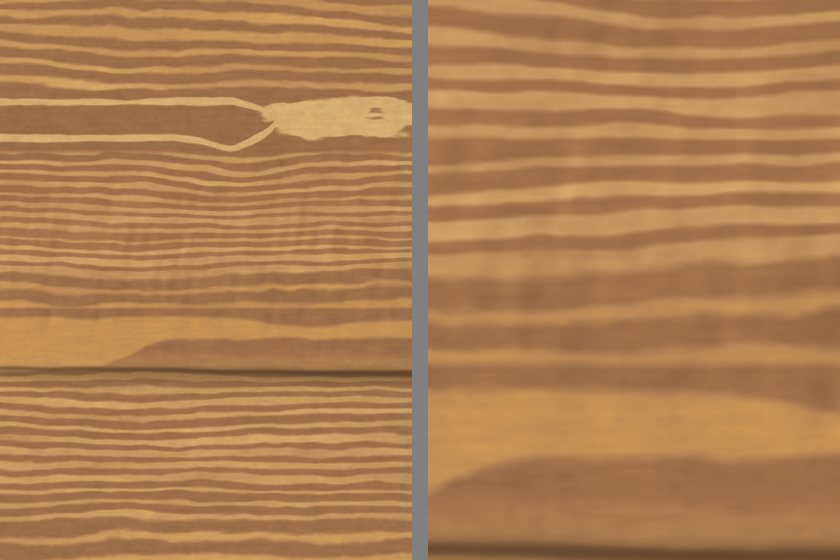
Left: the whole. Right: its middle third, enlarged.
Reproduce this texture procedurally as a Shadertoy shader.

```glsl
// Weathered softwood boards: horizontal growth rings with varying spacing,
// a pale-rimmed knot, one broad amber band and a dark seam between boards.
// Rings come from a warped phase; knot and band are layered distance masks.

const vec3 DARK_WOOD  = vec3(0.53, 0.36, 0.245);
const vec3 MID_WOOD   = vec3(0.68, 0.49, 0.32);
const vec3 PALE_WOOD  = vec3(0.85, 0.70, 0.46);
const vec3 AMBER_WOOD = vec3(0.82, 0.61, 0.32);
const vec3 SEAM_COLOR = vec3(0.36, 0.25, 0.16);
const float BROWN_TONE = 0.27;   // tone of the wood between light rings
const float RING_GAIN  = 0.66;   // contrast of the light rings
const float WARP       = 0.016;  // waviness of the rings
const float FIBER_GAIN = 0.17;
const float WEAVE_GAIN = 0.17;
const float SEAM_Y     = 0.657;

float hash(vec2 p) {
    vec3 q = fract(vec3(p.xyx) * 0.1031);
    q += dot(q, q.yzx + 33.33);
    return fract((q.x + q.y) * q.z);
}

float noise(vec2 p) {
    vec2 i = floor(p), f = fract(p);
    f = f * f * (3.0 - 2.0 * f);
    return mix(mix(hash(i), hash(i + vec2(1, 0)), f.x),
               mix(hash(i + vec2(0, 1)), hash(i + vec2(1, 1)), f.x), f.y);
}

float fbm(vec2 p) {
    float sum = 0.0, amp = 0.5;
    for (int i = 0; i < 4; i++) {
        sum += amp * noise(p);
        p = p * 2.03 + 17.1;
        amp *= 0.5;
    }
    return sum / 0.9375;
}

float bell(float x, float center, float width) {
    float d = (x - center) / width;
    return exp(-d * d);
}

// Soft window that is 1 between a and b
float window(float x, float a, float b, float soft) {
    return smoothstep(a - soft, a + soft, x) * (1.0 - smoothstep(b - soft, b + soft, x));
}

// Accumulated ring count; each term changes the spacing below a depth
float ringPhase(float y) {
    return 30.0 * y + 24.0 * max(y - 0.27, 0.0) - 24.0 * max(y - 0.48, 0.0)
         + 14.0 * max(y - 0.66, 0.0) - 20.0 * max(y - 0.93, 0.0);
}

float rings(vec2 p) {
    float phase = ringPhase(p.y) + 0.35 * (fbm(vec2(p.x * 14.0, p.y * 45.0)) - 0.5);
    float id = floor(phase);
    float crest = 1.0 - abs(2.0 * fract(phase) - 1.0);
    float edge = 0.12 + 0.34 * hash(vec2(id, 4.0)) + 0.22 * (noise(vec2(p.x * 6.0, id * 7.3)) - 0.5);
    float strength = 0.62 + 0.38 * noise(vec2(p.x * 4.0, id * 3.7 + 9.0));
    return smoothstep(edge, edge + 0.48, crest) * strength;
}

// x: pale wood mask, rim of the knot plus the patch on its right
float knotMask(vec2 p) {
    float rough = fbm(p * vec2(13.0, 40.0) + 5.0) - 0.5;
    float center = 0.212 + 0.008 * bell(p.x, 0.57, 0.08) + 0.006 * (noise(vec2(p.x * 7.0, 2.0)) - 0.5);
    float halfHeight = (0.026 + 0.010 * bell(p.x, 0.57, 0.08))
                     * sqrt(clamp((0.665 - p.x) / 0.10, 0.0, 1.0));
    float d = abs(p.y - center) - halfHeight + 0.008 * rough;
    float rim = window(d, 0.0, 0.012 + 0.016 * rough, 0.0022);
    vec2 q = abs(p - vec2(0.83, 0.212)) / vec2(0.18, 0.036);
    float patchDist = pow(dot(q * q, q * q), 0.25) - 1.0 + 0.7 * rough;
    float blemish = 1.1 * bell(p.x, 0.915, 0.04) * bell(p.y, 0.205, 0.022) + 1.3 * rough;
    float patchMask = (1.0 - smoothstep(-0.09, 0.09, patchDist))
                    * (1.0 - 0.85 * smoothstep(0.42, 0.75, blemish));
    return max(rim, patchMask);
}

void mainImage(out vec4 fragColor, in vec2 fragCoord) {
    vec2 uv = fragCoord / iResolution.xy;
    vec2 p = vec2(uv.x, 1.0 - uv.y);

    // Warp the depth so the rings drift, slope and bow under the knot
    vec2 w = p;
    w.y += WARP * (fbm(vec2(p.x * 3.0, p.y * 8.0)) - 0.5) * 2.0;
    w.y -= 0.035 * p.x * (1.0 - smoothstep(0.04, 0.20, p.y));
    w.y -= 0.014 * bell(p.x, 0.57, 0.16) * window(p.y, 0.26, 0.38, 0.06);

    // Rings, softened in the tightly packed middle
    float fine = window(p.y, 0.35, 0.47, 0.05);
    float tone = BROWN_TONE + RING_GAIN * rings(w) * (1.0 - 0.22 * fine) + 0.06 * fine;

    // Knot
    float knotZone = window(p.y, 0.168, 0.272, 0.006);
    tone = mix(tone, 0.25, knotZone);
    float pale = knotMask(p) * knotZone;
    tone = mix(tone, 0.95, pale);

    // Broad amber band above the seam
    float ragged = fbm(p * vec2(9.0, 30.0)) - 0.5;
    float upper = 0.567 + 0.018 * bell(p.x, 0.76, 0.13) + 0.012 * ragged;
    float lower = mix(0.66, 0.606, smoothstep(0.20, 0.42, p.x)) + 0.016 * ragged;
    float bandZone = window(p.y, 0.550, SEAM_Y, 0.004);
    float bandTone = mix(0.27, 0.80, window(p.y, upper, lower, 0.005));
    bandTone += 0.22 * smoothstep(0.62, 0.65, p.y) * (1.0 - smoothstep(0.5, 0.9, bandTone));
    tone = mix(tone, bandTone, bandZone);

    // Cross weave, long fibers and fine mottling
    float slant = p.x + 0.25 * (p.y - 0.5) + 0.012 * noise(p * 9.0);
    float weave = noise(vec2(slant * 52.0, p.y * 14.0)) - 0.5;
    tone += WEAVE_GAIN * weave * (0.25 + 0.75 * window(p.y, 0.34, 0.60, 0.06));
    tone += FIBER_GAIN * (fbm(p * vec2(22.0, 190.0)) - 0.5);
    tone += 0.14 * (fbm(p * vec2(90.0, 120.0)) - 0.5);

    // Tone to color, amber in the wide bands and pale elsewhere
    float warm = 0.30 + 0.35 * (1.0 - smoothstep(0.12, 0.17, p.y))
               + 0.60 * window(p.y, 0.50, 0.66, 0.03) + 0.30 * smoothstep(0.91, 0.95, p.y);
    warm = clamp(warm, 0.0, 1.0) * (1.0 - 0.85 * pale);
    vec3 light = mix(PALE_WOOD, AMBER_WOOD, warm);
    vec3 color = mix(DARK_WOOD, MID_WOOD, clamp(tone * 2.0, -0.3, 1.0));
    color = mix(color, light, clamp(tone * 2.0 - 1.0, 0.0, 1.1));

    // Seam with a shadow that deepens to the right
    float seamDist = p.y - SEAM_Y - 0.010 * p.x - 0.004 * ragged;
    float seam = bell(seamDist, 0.0, 0.004 + 0.004 * p.x) * (0.50 + 0.35 * p.x);
    float shade = 0.35 * bell(seamDist, 0.012, 0.012);
    color = mix(color, SEAM_COLOR, clamp(seam + shade, 0.0, 0.9));

    fragColor = vec4(clamp(color, 0.0, 1.0), 1.0);
}
```
